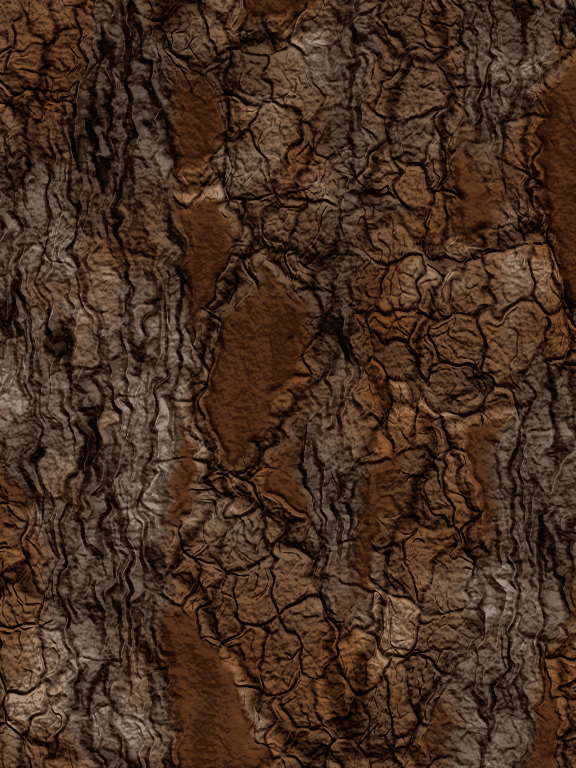
Reproduce this texture procedurally as a WebGL 2 fragment shader.

```glsl
#version 300 es
precision highp float;
// Rugged pine bark: flaky brown plates, smooth rust faces and grey fibrous furrows.

uniform vec2 u_resolution;
out vec4 fragColor;

// Sizes are cells per canvas height
const vec2 PLATE_SCALE = vec2(6.6, 4.2);
const vec2 FLAKE_SCALE = vec2(20.0, 15.0);
const vec2 CHIP_SCALE = vec2(46.0, 34.0);
const vec2 FURROW_SCALE = vec2(5.6, 1.5);
const vec2 FIBRE_SCALE = vec2(40.0, 7.0);
const float TERRACES = 4.5;
const float RELIEF = 1.0;
const float PROBE = 0.0016;
const vec3 LIGHT = vec3(0.25, 0.65, 0.72);

// Tone and colour
const float BASE_TONE = 0.64;
const float FACE_TONE = 0.51;
const float LIGHT_GAIN = 0.62;
const vec3 BLACK = vec3(0.03, 0.015, 0.01);
const vec3 UMBER = vec3(0.10, 0.045, 0.025);
const vec3 BROWN = vec3(0.21, 0.135, 0.09);
const vec3 TAUPE = vec3(0.34, 0.26, 0.20);
const vec3 TAN = vec3(0.47, 0.38, 0.30);
const vec3 PALE = vec3(0.66, 0.57, 0.50);
const vec3 RUST_TINT = vec3(1.0, 0.74, 0.49);
const vec3 FURROW_TINT = vec3(0.94, 0.98, 1.05);

struct Bark {
    float height;
    float furrow;
    float face;
    float flakeId;
    float crack;
    float streak;
};

vec2 hash2(vec2 p) {
    vec3 q = fract(p.xyx * vec3(0.1031, 0.1030, 0.0973));
    q += dot(q, q.yzx + 33.33);
    return fract((q.xx + q.yz) * q.zy);
}

float gradientNoise(vec2 p) {
    vec2 i = floor(p), f = p - i;
    vec2 u = f * f * f * (f * (f * 6.0 - 15.0) + 10.0);
    vec4 corner;
    for (int k = 0; k < 4; k++) {
        vec2 o = vec2(k & 1, k >> 1);
        float angle = 6.2832 * hash2(i + o).x;
        corner[k] = dot(vec2(cos(angle), sin(angle)), f - o);
    }
    return 1.4 * mix(mix(corner.x, corner.y, u.x), mix(corner.z, corner.w, u.x), u.y);
}

float fbm(vec2 p) {
    float sum = 0.0, amp = 0.5;
    for (int k = 0; k < 4; k++) {
        sum += amp * gradientNoise(p);
        p = mat2(1.6, 1.2, -1.2, 1.6) * p + 5.3;
        amp *= 0.5;
    }
    return sum;
}

// Irregular cells: x = gap between the two nearest centres, y = cell id
vec2 cells(vec2 p) {
    vec2 i = floor(p), f = p - i;
    float near = 9.0, next = 9.0, id = 0.0;
    for (int y = -1; y <= 1; y++)
    for (int x = -1; x <= 1; x++) {
        vec2 o = vec2(x, y);
        float d = length(o + hash2(i + o) - f);
        if (d < near) {
            next = near;
            near = d;
            id = hash2(i + o + 71.0).y;
        } else next = min(next, d);
    }
    return vec2(next - near, id);
}

Bark bark(vec2 p) {
    Bark b;
    vec2 w = p + 0.035 * vec2(fbm(p * 8.0), fbm(p * 8.0 + 17.0));
    w += 0.007 * vec2(gradientNoise(p * 42.0), gradientNoise(p * 42.0 + 31.0));

    // Zones
    b.furrow = smoothstep(-0.02, 0.22, gradientNoise(w * FURROW_SCALE + 3.7));
    vec2 plate = cells(w * PLATE_SCALE + 2.0);
    b.face = smoothstep(0.14, 0.26, plate.x) * step(0.56, plate.y) * (1.0 - b.furrow);
    float rough = 1.0 - 0.9 * b.face;

    // Flakes, chips and stacked layers
    vec2 flake = cells(w * FLAKE_SCALE);
    vec2 chip = cells(w * CHIP_SCALE + 9.0);
    b.flakeId = flake.y;
    float layer = fbm(w * vec2(12.0, 9.0) + 40.0) * TERRACES;
    float terrace = floor(layer) + smoothstep(0.0, 0.3, fract(layer));
    float flaky = (0.3 + 0.7 * flake.y) * smoothstep(0.0, 0.17, flake.x) * 0.007
        + chip.y * smoothstep(0.0, 0.24, chip.x) * 0.0025 + terrace * 0.004;

    // Vertical fibres
    float strand = gradientNoise(w * FIBRE_SCALE + 5.0);
    float fine = gradientNoise(w * vec2(92.0, 19.0));
    float fibrous = 0.009 * (1.0 - abs(strand) * 2.0) + 0.005 * fine + 0.35 * flaky;
    b.streak = gradientNoise(w * vec2(48.0, 6.0) + 60.0);

    // Fine grain and total height
    float grain = 0.0018 * gradientNoise(p * 120.0) + 0.0008 * gradientNoise(p * 230.0);
    b.height = mix(flaky, fibrous, b.furrow) * rough + grain * (0.4 + 0.6 * rough)
        + 0.02 * plate.y * smoothstep(0.0, 0.35, plate.x) * (1.0 - b.furrow);

    // Dark gaps
    float split = gradientNoise(w * vec2(24.0, 3.6) + 80.0);
    float splits = b.furrow * (1.0 - smoothstep(0.03, 0.13, abs(split)));
    float gaps = (1.0 - smoothstep(0.0, 0.12, flake.x)) * (1.0 - 0.6 * b.furrow);
    float rims = (1.0 - smoothstep(0.0, 0.08, plate.x)) * (1.0 - 0.5 * b.furrow);
    b.crack = max(max(splits, gaps * 0.65) * rough, rims);
    return b;
}

vec3 ramp(float t) {
    vec3 c = mix(BLACK, UMBER, smoothstep(0.0, 0.2, t));
    c = mix(c, BROWN, smoothstep(0.2, 0.4, t));
    c = mix(c, TAUPE, smoothstep(0.4, 0.6, t));
    c = mix(c, TAN, smoothstep(0.6, 0.8, t));
    return mix(c, PALE, smoothstep(0.8, 1.0, t));
}

void main() {
    vec2 p = gl_FragCoord.xy / u_resolution.y;
    Bark b = bark(p);

    // Light on the relief
    vec2 slope = vec2(bark(p + vec2(PROBE, 0.0)).height, bark(p + vec2(0.0, PROBE)).height);
    slope = (slope - b.height) * RELIEF / PROBE;
    vec3 light = normalize(LIGHT);
    float lit = dot(normalize(vec3(-slope, 1.0)), light) - light.z;

    // Tone from material, light and gaps
    float weathered = smoothstep(0.0, 0.35, fbm(p * 7.0 + 23.0)) * (1.0 - b.face);
    float tone = mix(BASE_TONE, FACE_TONE, b.face) + LIGHT_GAIN * lit;
    tone += 0.16 * (b.flakeId - 0.5) * (1.0 - b.face) + 0.15 * weathered;
    tone += 0.10 * b.streak * max(b.face, b.furrow) + 0.16 * fbm(p * 4.0 + 11.0);
    tone -= 0.38 * b.crack;

    // Rust on plates, cool grey in furrows
    float warm = 0.55 + 0.9 * fbm(p * 5.0 + 50.0) + 0.35 * (b.flakeId - 0.5);
    warm = clamp(warm - 0.5 * b.furrow - 0.45 * weathered + 0.6 * b.face, 0.0, 1.0);
    vec3 colour = ramp(clamp(tone, 0.0, 1.0));
    colour *= mix(vec3(1.0), RUST_TINT, warm);
    colour *= mix(vec3(1.0), FURROW_TINT, b.furrow * (1.0 - warm));
    fragColor = vec4(colour, 1.0);
}
```
